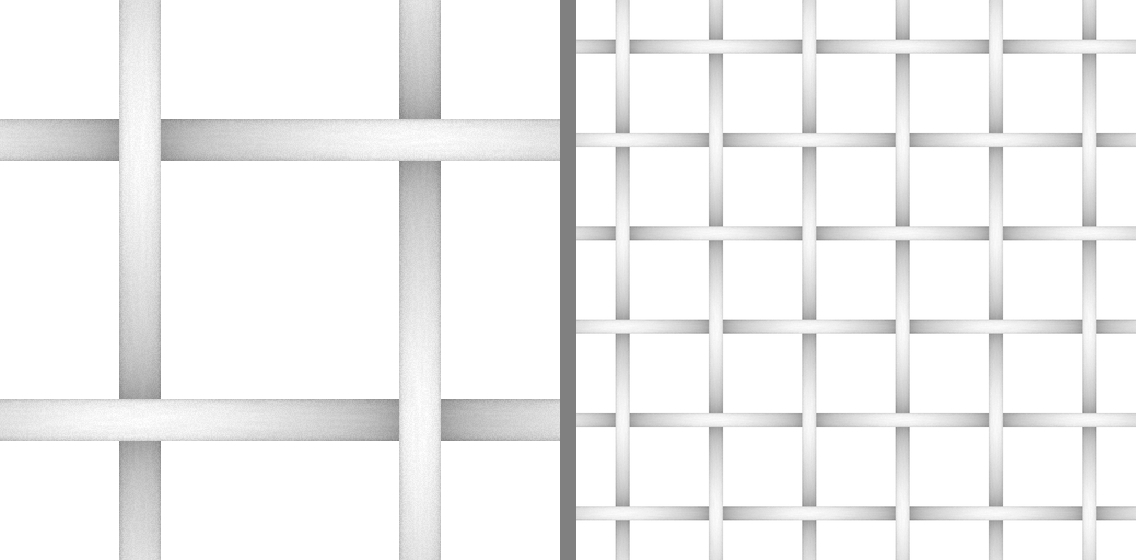
Left: one tile. Right: repeated 3 by 3.
This pattern is drawn by a Shadertoy shader. Its source:

```glsl
float hash(vec2 p) {
    vec3 q = fract(p.xyx * vec3(0.1031, 0.1030, 0.0973));
    q += dot(q, q.yzx + 33.33);
    return fract((q.x + q.y) * q.z);
}

// Value noise that wraps after a whole number of cells
float wrapNoise(vec2 uv, vec2 cells) {
    vec2 p = uv * cells, i = floor(p), f = fract(p);
    f = f * f * (3.0 - 2.0 * f);
    float a = hash(mod(i, cells));
    float b = hash(mod(i + vec2(1.0, 0.0), cells));
    float c = hash(mod(i + vec2(0.0, 1.0), cells));
    float d = hash(mod(i + vec2(1.0, 1.0), cells));
    return mix(mix(a, b, f.x), mix(c, d, f.x), f.y);
}

// Returns grey and coverage of a wire; p = (along, across)
vec2 wire(vec2 p, float under, float grain) {
    const float halfWidth = 0.0374;
    float offset = fract(p.y * 2.0) * 0.5 - 0.25;
    float pixel = 1.0 / min(iResolution.x, iResolution.y);
    float coverage = 1.0 - smoothstep(-0.5 * pixel, 0.5 * pixel, abs(offset) - halfWidth);

    // Light on the raised crossing, shadow beside the lowered one
    float d = abs(fract(p.x - under + 0.5) - 0.5);
    float grey = 0.975 - 0.085 * (1.0 + cos(6.28318 * d)) - 0.33 * exp(-d / 0.06);

    // Rounded cross section
    float v = min(abs(offset) / halfWidth, 1.0);
    grey *= 1.0 - 0.07 * v * v - 0.11 * pow(v, 10.0);

    // Brushed streaks and fine grain
    float streak = wrapNoise(p, vec2(20.0, 256.0)) - 0.5;
    grey += 0.025 * streak + (0.04 + 0.03 * v * v) * (grain - 0.5);
    return vec2(clamp(grey, 0.0, 1.0), coverage);
}

void mainImage(out vec4 fragColor, in vec2 fragCoord) {
    vec2 uv = fragCoord / iResolution.xy;
    vec2 cell = mod(floor(uv * 2.0), 2.0);
    float grain = hash(mod(floor(uv * 512.0), 512.0) + 17.0);

    vec2 upright = wire(uv.yx, 0.25 + 0.5 * cell.x, grain);
    vec2 level = wire(uv, 0.75 - 0.5 * cell.y, grain);

    // Plain weave: the upper wire alternates like a checkerboard
    bool uprightOver = cell.x != cell.y;
    vec2 lower = uprightOver ? level : upright;
    vec2 upper = uprightOver ? upright : level;
    float grey = mix(1.0, lower.x, lower.y);
    grey = mix(grey, upper.x, upper.y);
    fragColor = vec4(vec3(grey), 1.0);
}
```
